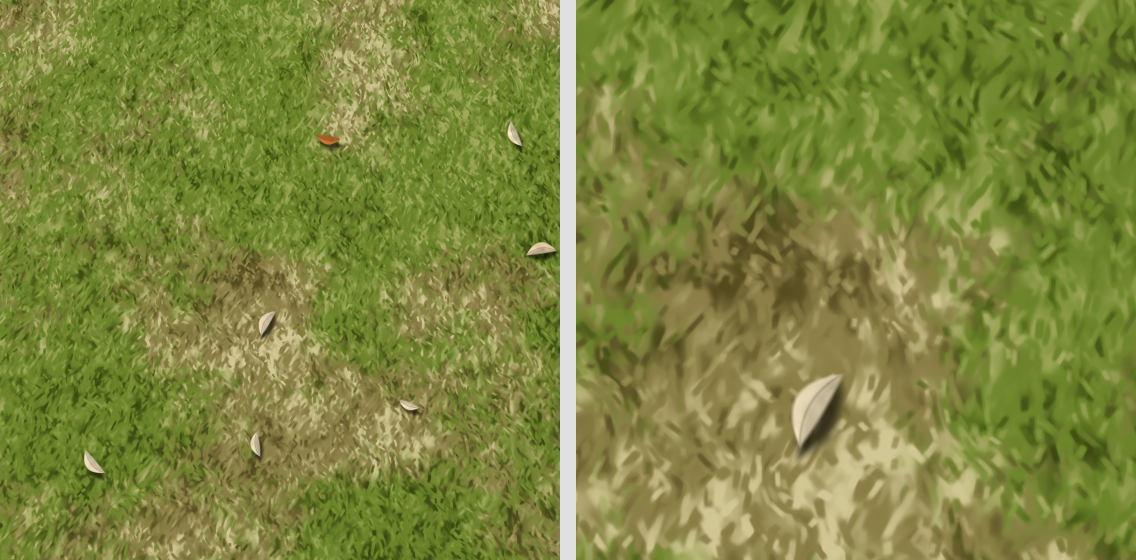
Left: the whole. Right: its middle third, enlarged.
This texture is drawn by a three.js fragment shader. Its source:

```glsl
// Sunlit mown lawn with dry straw patches, soft blades and a few fallen leaves.
varying vec2 vUv;

const vec3 SHADE = vec3(0.22, 0.28, 0.06);
const vec3 LUSH = vec3(0.42, 0.52, 0.16);
const vec3 SUNLIT = vec3(0.63, 0.66, 0.36);
const vec3 EARTH = vec3(0.33, 0.29, 0.12);
const vec3 THATCH = vec3(0.55, 0.50, 0.28);
const vec3 STRAW = vec3(0.82, 0.78, 0.58);
const vec3 CREAM_LEAF = vec3(0.90, 0.84, 0.70);
const vec3 RUST_LEAF = vec3(0.76, 0.45, 0.18);

const int BLADE_LAYERS = 4;
const float BLADE_DENSITY = 42.0;   // cells across the canvas, first layer
const float BLADE_LEAN = 0.85;      // largest tilt from upright, radians
const float PATCH_SCALE = 4.6;
const float LEAF_GRID = 3.0;
const float LEAF_CHANCE = 0.85;

float hash(vec2 p) {
  vec3 q = fract(p.xyx * 0.1031);
  q += dot(q, q.yzx + 33.33);
  return fract((q.x + q.y) * q.z);
}

float noise(vec2 p) {
  vec2 i = floor(p), f = fract(p);
  f = f * f * (3.0 - 2.0 * f);
  return mix(mix(hash(i), hash(i + vec2(1.0, 0.0)), f.x),
             mix(hash(i + vec2(0.0, 1.0)), hash(i + vec2(1.0)), f.x), f.y);
}

float fbm(vec2 p) {
  float sum = 0.0, amp = 0.5;
  for (int i = 0; i < 4; i++) {
    sum += amp * noise(p);
    p = mat2(1.6, 1.2, -1.2, 1.6) * p + 7.3;
    amp *= 0.5;
  }
  return sum / 0.9375;
}

vec2 rotate(vec2 p, float a) {
  float c = cos(a), s = sin(a);
  return vec2(c * p.x + s * p.y, c * p.y - s * p.x);
}

// Overlapping tapered strokes: x is brightness, y is a dryness offset.
vec2 blades(vec2 p) {
  vec2 grain = vec2(noise(p * vec2(90.0, 50.0)), noise(p * 40.0 + 19.0));
  for (int layer = 0; layer < BLADE_LAYERS; layer++) {
    float k = float(layer);
    vec2 q = p * (BLADE_DENSITY + 13.0 * k) + 31.7 * k;
    vec2 cell = floor(q);
    for (int j = -1; j <= 1; j++) {
      for (int i = -1; i <= 1; i++) {
        vec2 id = cell + vec2(float(i), float(j));
        vec2 seed = id + 57.0 * k;
        vec2 root = id + vec2(hash(seed + 3.1), hash(seed + 8.7));
        float lean = (hash(seed + 14.3) * 2.0 - 1.0) * BLADE_LEAN;
        vec2 d = rotate(q - root, lean);
        float halfLength = mix(0.4, 0.85, hash(seed + 21.9));
        float taper = 1.0 - smoothstep(0.3, 1.0, abs(d.y) / halfLength);
        float cover = taper * (1.0 - smoothstep(0.05, 0.27, abs(d.x)));
        vec2 tint = vec2(hash(seed + 27.7), hash(seed + 35.1));
        grain = mix(grain, tint, cover * 0.75);
      }
    }
  }
  return grain;
}

vec3 ramp(vec3 low, vec3 mid, vec3 high, float t) {
  return mix(mix(low, mid, smoothstep(0.0, 0.5, t)), high, smoothstep(0.5, 1.0, t));
}

// Soft mask of a curved leaf, pointed at both ends.
float leafMask(vec2 d, vec2 size, float blur) {
  float along = d.x / size.x;
  float edge = abs(d.y) - size.y * (1.0 - along * along);
  return 1.0 - smoothstep(-blur, blur, edge);
}

vec3 addLeaves(vec3 color, vec2 uv) {
  for (int n = 0; n < int(LEAF_GRID * LEAF_GRID); n++) {
    float k = float(n);
    vec2 seed = vec2(k * 3.7 + 1.0, k * 1.9 + 5.0);
    vec2 jitter = vec2(hash(seed), hash(seed + 11.0));
    vec2 spot = (vec2(mod(k, LEAF_GRID), floor(k / LEAF_GRID)) + 0.1 + 0.8 * jitter) / LEAF_GRID;
    float present = step(hash(seed + 23.0), LEAF_CHANCE);
    float angle = hash(seed + 31.0) * 3.1416;
    vec2 size = vec2(0.026, 0.0095) * mix(0.55, 1.1, hash(seed + 43.0));
    vec2 d = rotate(uv - spot, angle);
    d.y += 12.0 * d.x * d.x - 0.002;
    vec2 s = rotate(uv - spot + vec2(-0.004, 0.009), angle);
    color *= 1.0 - 0.6 * present * leafMask(s, size, 0.005);
    vec3 leaf = mix(CREAM_LEAF, RUST_LEAF, smoothstep(0.6, 0.85, hash(seed + 59.0)));
    leaf *= 0.83 + 0.2 * smoothstep(-0.004, 0.004, d.y) + 0.15 * (noise(uv * 130.0) - 0.5);
    leaf *= 1.0 - 0.15 * (1.0 - smoothstep(0.0, 0.0016, abs(d.y)));
    color = mix(color, leaf, present * leafMask(d, size, 0.0018));
  }
  return color;
}

void main() {
  // Blades shrink towards the far, upper edge.
  vec2 ground = vec2((vUv.x - 0.5) * mix(0.85, 1.25, vUv.y) + 2.0, vUv.y * mix(0.85, 1.1, vUv.y));
  vec2 grain = blades(ground + 0.012 * noise(ground * 25.0));

  // Worn strip in the near ground joins scattered dry patches.
  float strip = (vUv.x - 0.42) / 0.16;
  float worn = 0.17 * exp(-strip * strip) * (1.0 - smoothstep(0.35, 0.65, vUv.y));
  float patchy = fbm(ground * PATCH_SCALE + 4.0) + worn;
  float dry = smoothstep(0.42, 0.76, patchy + 0.32 * (grain.y - 0.5));

  // Clumps and distance vary the light.
  float clump = fbm(ground * 16.0 + 40.0) - 0.5;
  float tone = 0.5 + 0.85 * (grain.x - 0.5) + 0.45 * clump + 0.14 * (vUv.y - 0.45);
  float pale = 0.35 * (noise(ground * 6.0 + 70.0) - 0.5);
  vec3 green = ramp(SHADE, LUSH, SUNLIT, tone);
  vec3 straw = ramp(EARTH, THATCH, STRAW, tone + pale + 0.06);
  gl_FragColor = vec4(addLeaves(mix(green, straw, dry), vUv), 1.0);
}
```
